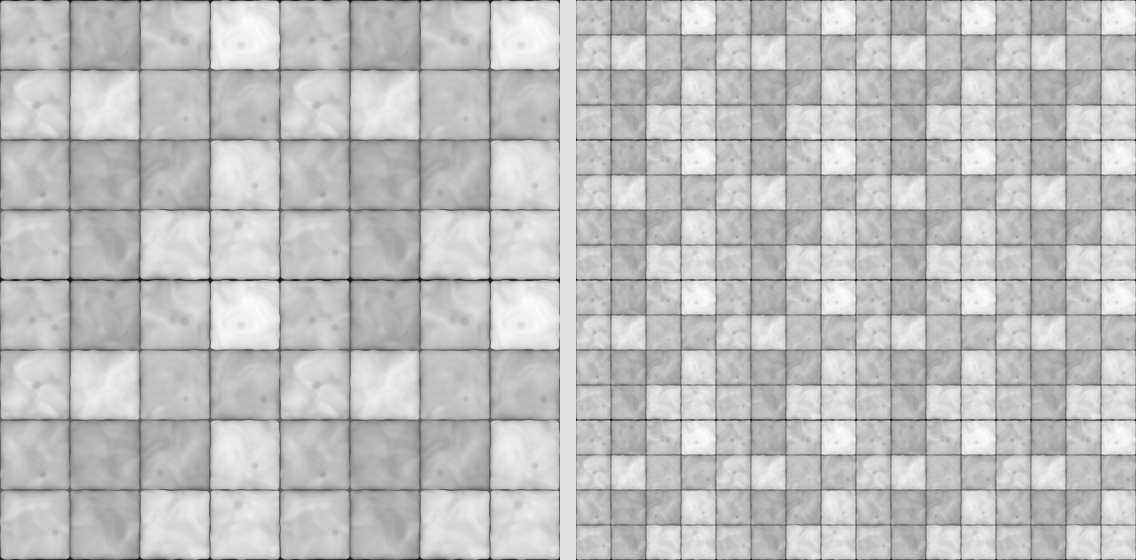
Left: one tile. Right: repeated 2 by 2.
A three.js fragment shader for this texture map:

```glsl
// Worn pale grey stone tiles, eight across and eight down, in a block of
// four by four that occurs twice each way. Each tile is a wobbly rounded box
// with its own tone, cloudy mottling, soft stains and a shaded rim.
varying vec2 vUv;

const float TILES = 8.0;
const float BLOCK = 4.0;

float hash(vec2 p) {
  vec3 q = fract(p.xyx * vec3(0.1031, 0.1030, 0.0973));
  q += dot(q, q.yzx + 33.33);
  return fract((q.x + q.y) * q.z);
}

float noise(vec2 p) {
  vec2 i = floor(p), f = fract(p);
  f = f * f * f * (f * (f * 6.0 - 15.0) + 10.0);
  return mix(mix(hash(i), hash(i + vec2(1.0, 0.0)), f.x),
             mix(hash(i + vec2(0.0, 1.0)), hash(i + 1.0), f.x), f.y);
}

// Layered noise, centred on zero
float clouds(vec2 p) {
  float sum = 0.0, gain = 0.55;
  for (int i = 0; i < 3; i++) {
    sum += gain * (noise(p) - 0.5);
    p = mat2(1.6, 1.2, -1.2, 1.6) * p + 7.3;
    gain *= 0.5;
  }
  return sum;
}

float roundedBox(vec2 p, float halfSize, float radius) {
  vec2 d = abs(p) - halfSize + radius;
  return length(max(d, 0.0)) + min(max(d.x, d.y), 0.0) - radius;
}

// Base grey of each tile in the block; rows run from the bottom up
float tileTone(vec2 id) {
  vec4 order = vec4(0.0, 1.0, 2.0, 3.0);
  vec4 column = step(abs(order - id.x), vec4(0.5));
  vec4 row = step(abs(order - id.y), vec4(0.5));
  vec4 tones = row.x * vec4(0.78, 0.70, 0.83, 0.86)
             + row.y * vec4(0.74, 0.68, 0.70, 0.85)
             + row.z * vec4(0.79, 0.84, 0.75, 0.75)
             + row.w * vec4(0.76, 0.68, 0.77, 0.92);
  return dot(tones, column);
}

// Small soft dark spots on some of the tiles
float stains(vec2 q, vec2 id) {
  float sum = 0.0;
  for (int i = 0; i < 2; i++) {
    vec2 seed = id + 11.0 * float(i + 1);
    vec2 centre = 0.2 + 0.6 * vec2(hash(seed + 3.7), hash(seed + 8.1));
    float radius = mix(0.06, 0.11, hash(seed + 5.3));
    float present = step(0.55, hash(seed + 1.9));
    sum += present * (1.0 - smoothstep(0.2 * radius, radius, length(q - centre)));
  }
  return sum;
}

void main() {
  vec2 p = vUv * TILES;
  vec2 id = mod(floor(p), BLOCK);
  vec2 q = fract(p);
  vec2 local = q + id * 17.0 + 5.0;

  // Uneven outline
  vec2 wobble = vec2(noise(local * 9.0), noise(local * 9.0 + 41.0)) - 0.5;
  float d = roundedBox(q - 0.5 + wobble * 0.014, 0.491, 0.045);
  float depth = max(-d, 0.0);

  // Mottled face
  vec2 bend = vec2(noise(local * 3.0 + 13.0), noise(local * 3.0 + 29.0));
  float face = tileTone(id) + 0.22 * clouds(local * 3.6 + bend);
  face -= 0.08 * stains(q, id);
  face += 0.025 * smoothstep(0.04, 0.3, depth);

  // Worn rim, heavier in places
  float wear = mix(0.09, 0.23, noise(local * 4.0 + 63.0));
  face -= wear * exp(-depth / 0.035);

  // Joints, deepest along the line between blocks
  float blockLine = abs(mod(p.y + 0.5 * BLOCK, BLOCK) - 0.5 * BLOCK);
  float deep = 1.0 - smoothstep(0.015, 0.07, blockLine);
  float joint = mix(0.36, 0.10, deep);
  face -= 0.12 * deep * exp(-depth / 0.02);
  float grey = mix(face, joint, smoothstep(-0.009, 0.012, d));

  gl_FragColor = vec4(vec3(clamp(grey, 0.0, 1.0)), 1.0);
}
```
